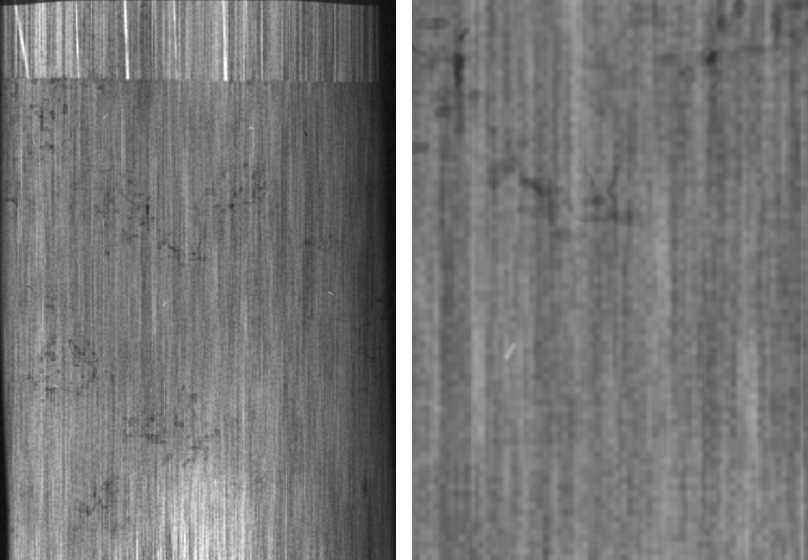
Left: the whole. Right: its middle third, enlarged.
Give the GLSL for this texture, as a Shadertoy shader.

```glsl
#define SEAM 0.857          // height where the polished band begins
#define BASE_TONE 0.45
#define STREAK_BODY 0.23    // streak contrast on the worn body
#define STREAK_BAND 0.42    // streak contrast in the polished band
#define GRAIN 0.08
#define GLOW 0.22           // reflection near the foot
#define STAIN 0.13
#define SCRATCHES 5
#define FLECKS 12
#define BACKDROP 0.07

float hash(vec2 cell) {
    uvec2 q = uvec2(ivec2(cell)) * uvec2(1597u, 3812u);
    uint n = (q.x ^ (q.y + 7919u)) * 15731u;
    n = (n ^ (n >> 15)) * 26699u;
    n = (n ^ (n >> 13)) * 48271u;
    return float((n ^ (n >> 16)) & 65535u) / 65535.0;
}

float noise(vec2 p) {
    vec2 cell = floor(p), f = fract(p);
    f = f * f * (3.0 - 2.0 * f);
    float low = mix(hash(cell), hash(cell + vec2(1, 0)), f.x);
    float high = mix(hash(cell + vec2(0, 1)), hash(cell + vec2(1, 1)), f.x);
    return mix(low, high, f.y);
}

float fbm(vec2 p) {
    float sum = 0.0, weight = 0.5;
    for (int i = 0; i < 4; i++) {
        sum += weight * noise(p);
        p = p * 2.03 + 17.3;
        weight *= 0.5;
    }
    return sum / 0.9375;
}

float bump(float x, float centre, float width) {
    float d = (x - centre) / width;
    return exp(-d * d);
}

float segmentDistance(vec2 p, vec2 a, vec2 b) {
    vec2 ab = b - a;
    return length(p - a - ab * clamp(dot(p - a, ab) / dot(ab, ab), 0.0, 1.0));
}

// Vertical brushing: thin noise cells stretched along y, centred on zero
float brushing(vec2 uv, float stretch) {
    float broad = noise(uv * vec2(28.0, 2.0 * stretch) + 11.0);
    float wide = noise(uv * vec2(75.0, 3.5 * stretch) + 31.0);
    float mid = noise(uv * vec2(150.0, 8.0 * stretch) + 57.0);
    float fine = noise(uv * vec2(240.0, 24.0 * stretch) + 83.0);
    return 0.2 * broad + 0.35 * wide + 0.4 * mid + 0.35 * fine - 0.65;
}

// Sparse bright lines that come and go along y
float glints(vec2 uv, float stretch) {
    float line = noise(uv * vec2(130.0, 7.0 * stretch) + 97.0);
    return smoothstep(0.78, 1.0, line);
}

// Broad light on the cylinder
float lighting(vec2 uv, float band) {
    float tone = BASE_TONE + 0.07 * smoothstep(0.6, 0.15, uv.y);
    tone -= 0.025 * bump(uv.x, 0.36, 0.16) * bump(uv.y, 0.68, 0.2);
    tone += 0.07 * bump(uv.x, 0.1, 0.08) + 0.04 * bump(uv.x, 0.6, 0.08);
    tone += GLOW * bump(uv.x, 0.48, 0.16) * smoothstep(0.26, 0.0, uv.y);
    tone += band * (0.05 + 0.07 * bump(uv.x, 0.13, 0.12));
    tone *= 1.0 - 0.22 * smoothstep(0.6, 0.86, uv.x);
    tone *= 1.0 - 0.5 * smoothstep(0.8, 0.98, uv.x);
    return tone * (1.0 - 0.35 * smoothstep(0.05, 0.0, uv.x));
}

// Cloudy stains with soft crackle and specks inside them
float stains(vec2 p) {
    float cloud = fbm(p * 8.0 + 5.0) - 0.5;
    float patches = smoothstep(0.50, 0.70, fbm(p * 9.0 + 41.0));
    float ridge = abs(fbm(p * 18.0 + 63.0) - 0.5);
    float crackle = patches * smoothstep(0.05, 0.0, ridge);
    float specks = patches * smoothstep(0.62, 0.9, noise(p * 95.0));
    return 0.9 * cloud + 0.5 * crackle + 0.8 * specks;
}

// Long bright scratches in the band; the first one leans
float bandScratches(vec2 uv) {
    float sum = 0.0;
    for (int i = 0; i < SCRATCHES; i++) {
        float k = float(i);
        float x = 0.07 + 0.124 * k;
        float lean = i == 0 ? 0.25 * (uv.y - 0.87) : 0.05 * (uv.y - 0.95);
        float width = 0.0025 + 0.003 * hash(vec2(k, 3));
        float power = 0.25 + 0.2 * hash(vec2(k, 9));
        sum += power * bump(uv.x, x - lean, width) * (0.5 + noise(vec2(k, uv.y * 35.0)));
    }
    return sum;
}

// Tiny nicks scattered over the body
float flecks(vec2 p, float aspect) {
    float sum = 0.0;
    for (int i = 0; i < FLECKS; i++) {
        float k = float(i);
        vec2 at = vec2(aspect * (0.05 + 0.8 * hash(vec2(k, 21))), 0.8 * hash(vec2(k, 22)));
        float angle = 6.283 * hash(vec2(k, 23));
        vec2 reach = vec2(cos(angle), sin(angle)) * (0.001 + 0.005 * hash(vec2(k, 24)));
        float power = hash(vec2(k, 25)) > 0.5 ? 0.16 : -0.14;
        sum += power * smoothstep(0.003, 0.0, segmentDistance(p, at - reach, at + reach));
    }
    return sum;
}

void mainImage(out vec4 fragColor, in vec2 fragCoord) {
    vec2 uv = fragCoord / iResolution.xy;
    vec2 p = fragCoord / iResolution.y;
    float seam = SEAM + 0.008 * (0.5 - uv.x) + 0.004 * (noise(uv * 12.0) - 0.5);
    float band = smoothstep(seam - 0.003, seam + 0.004, uv.y);

    // Metal surface
    float tone = lighting(uv, band);
    float shade = tone / BASE_TONE;
    float streak = mix(brushing(uv, 1.0) * STREAK_BODY, brushing(uv, 0.4) * STREAK_BAND, band);
    streak += mix(0.08 * glints(uv, 1.0), 0.2 * glints(uv, 0.4), band);
    streak *= 1.0 + 0.9 * smoothstep(0.2, 0.0, uv.y) * bump(uv.x, 0.48, 0.2);
    tone += shade * (streak + GRAIN * (noise(p * 260.0) - 0.5));
    tone -= shade * STAIN * stains(p) * (1.0 - 0.6 * band);
    tone += band * bandScratches(uv) + flecks(p, iResolution.x / iResolution.y);
    tone -= 0.04 * bump(uv.y, seam, 0.005) * smoothstep(0.6, 0.1, uv.x);

    // Cylinder silhouette and dark rim
    float right = mix(1.005, 0.966, uv.y);
    float left = 0.02 * (1.0 - smoothstep(0.0, 0.5, uv.y));
    float body = smoothstep(right + 0.006, right - 0.03, uv.x);
    body *= smoothstep(left - 0.008, left + 0.012, uv.x);
    float rim = 0.01 * (bump(uv.x, 0.0, 0.13) + smoothstep(0.7, 0.95, uv.x));
    body *= 1.0 - 0.75 * smoothstep(0.997 - rim, 1.003 - rim, uv.y);
    tone = mix(BACKDROP + 0.03 * (noise(p * 200.0) - 0.5), tone, body);

    fragColor = vec4(vec3(clamp(tone, 0.0, 1.0)), 1.0);
}
```
